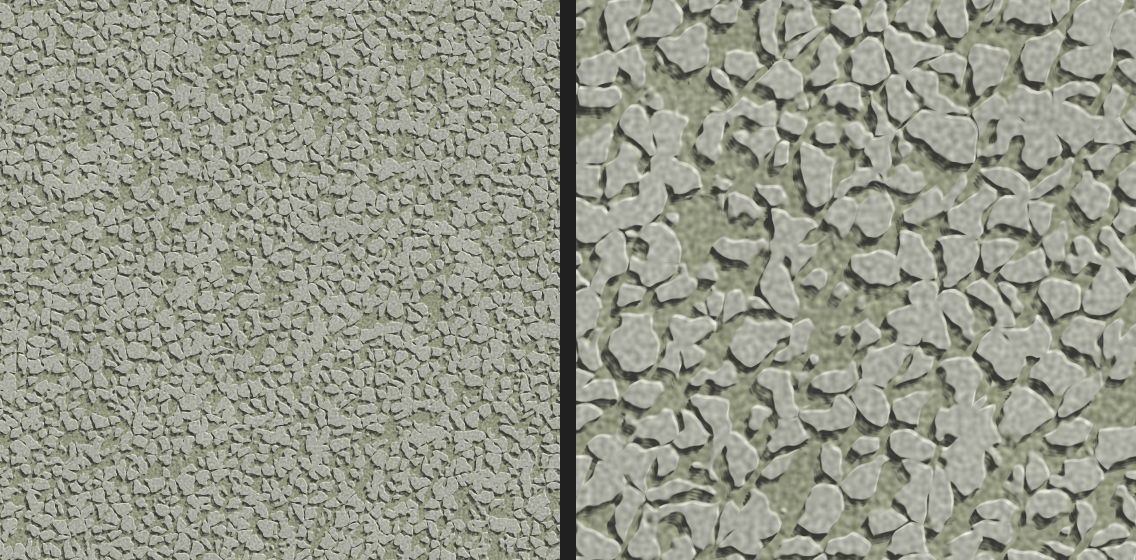
Left, the full canvas; right, a detail of the centre.
A Shadertoy shader for this texture:

```glsl
// Rough stucco: flat pale flakes standing over a gritty, greenish recessed ground.
// Flakes are warped Voronoi cells made ragged by gradient noise; the height field
// is lit from the upper right with a slope term and short marched shadows.

const vec3 FLAKE_COLOR  = vec3(0.672, 0.675, 0.633);
const vec3 GROUND_COLOR = vec3(0.575, 0.588, 0.495);
const vec3 SHADOW_COLOR = vec3(0.215, 0.215, 0.205);
const vec2 LIGHT_DIR    = vec2(0.55, 0.835);

const float FLAKE_FREQ    = 42.0;    // flakes across the canvas
const float FLAKE_LEVEL   = 0.20;    // higher leaves more ground bare
const float EDGE_SOFTNESS = 0.07;
const float WARP_AMOUNT   = 0.65;    // in flake widths
const float GRIT_FREQ     = 150.0;
const float GROUND_RELIEF = 0.50;
const float FLAKE_RELIEF  = 0.09;
const float GRAIN_AMOUNT  = 0.19;
const float SLOPE_GAIN    = 0.22;
const float SHADOW_STEP   = 0.0022;  // in canvas units
const float SHADOW_FALL   = 0.16;    // ray climb per step
const int   SHADOW_STEPS  = 4;
const int   SUBSAMPLES    = 2;       // per axis

vec2 hash2(vec2 p) {
    vec3 q = fract(vec3(p.xyx) * vec3(0.1031, 0.1030, 0.0973));
    q += dot(q, q.yzx + 33.33);
    return fract((q.xx + q.yz) * q.zy);
}

float cornerSlope(vec2 cell, vec2 corner, vec2 f) {
    return dot(hash2(cell + corner) * 2.0 - 1.0, f - corner);
}

float gradientNoise(vec2 p) {
    vec2 cell = floor(p);
    vec2 f = p - cell;
    vec2 u = f * f * f * (f * (f * 6.0 - 15.0) + 10.0);
    float low  = mix(cornerSlope(cell, vec2(0, 0), f), cornerSlope(cell, vec2(1, 0), f), u.x);
    float high = mix(cornerSlope(cell, vec2(0, 1), f), cornerSlope(cell, vec2(1, 1), f), u.x);
    return mix(low, high, u.y);
}

// Second minus first nearest distance: zero on cell borders
float cellBorder(vec2 p) {
    vec2 cell = floor(p);
    float nearest = 9.0;
    float second = 9.0;
    for (int y = -1; y <= 1; y++)
    for (int x = -1; x <= 1; x++) {
        vec2 c = cell + vec2(x, y);
        float d = length(c + hash2(c + 71.0) - p);
        second = min(second, max(nearest, d));
        nearest = min(nearest, d);
    }
    return second - nearest;
}

// 1 on flakes, 0 on the ground
float flakeMask(vec2 p) {
    vec2 q = p * FLAKE_FREQ;
    vec2 warp = vec2(gradientNoise(q * 0.8 + 13.7), gradientNoise(q * 0.8 + 57.3));
    float field = cellBorder(q + WARP_AMOUNT * warp)
                + 0.70 * gradientNoise(q * 0.9 + 31.1)
                + 0.42 * gradientNoise(q * 2.4 + 5.9)
                + 0.14 * gradientNoise(p * 7.0 + 91.3);
    return smoothstep(FLAKE_LEVEL - EDGE_SOFTNESS, FLAKE_LEVEL + EDGE_SOFTNESS, field);
}

float surfaceHeight(vec2 p, float flake) {
    float grit = 1.6 * gradientNoise(p * GRIT_FREQ + 3.3)
               + gradientNoise(p * GRIT_FREQ * 1.9 + 47.9);
    return mix(GROUND_RELIEF * grit, 1.0 + FLAKE_RELIEF * grit, flake);
}

vec3 stucco(vec2 p) {
    float flake = flakeMask(p);
    float height = surfaceHeight(p, flake);

    // March toward the light: first step gives slope, all steps give shadow
    float slope = 0.0;
    float blocked = 0.0;
    for (int i = 1; i <= SHADOW_STEPS; i++) {
        vec2 q = p + LIGHT_DIR * SHADOW_STEP * float(i);
        float rise = surfaceHeight(q, flakeMask(q)) - height;
        if (i == 1) slope = clamp(-rise, -1.0, 1.0);
        blocked = max(blocked, rise - SHADOW_FALL * float(i));
    }
    float shadow = smoothstep(0.08, 0.95, blocked);

    // Pigment, fine grain and faint broad staining
    vec3 color = mix(GROUND_COLOR, FLAKE_COLOR, flake);
    color += GRAIN_AMOUNT * gradientNoise(p * 240.0 + 19.7);
    color += 0.03 * gradientNoise(p * 9.0 + 63.1);

    color *= 1.0 + SLOPE_GAIN * slope;
    return mix(color, SHADOW_COLOR, shadow);
}

void mainImage(out vec4 fragColor, in vec2 fragCoord) {
    vec3 sum = vec3(0.0);
    for (int y = 0; y < SUBSAMPLES; y++)
    for (int x = 0; x < SUBSAMPLES; x++) {
        vec2 offset = (vec2(x, y) + 0.5) / float(SUBSAMPLES) - 0.5;
        sum += stucco((fragCoord + offset) / iResolution.y);
    }
    fragColor = vec4(sum / float(SUBSAMPLES * SUBSAMPLES), 1.0);
}
```
